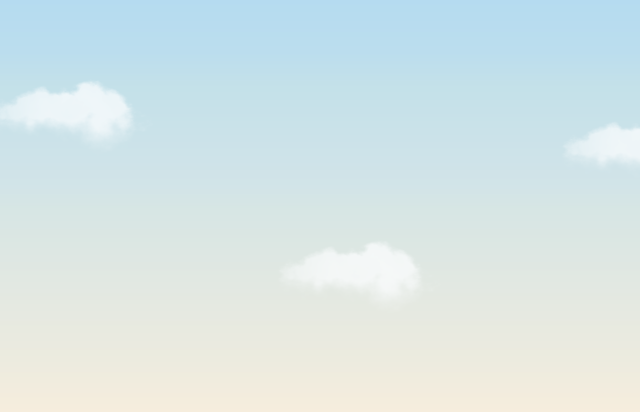
A Shadertoy shader for this texture:

```glsl
// A pale daytime sky: a vertical blue-to-cream gradient with three copies
// of one soft cumulus. The cloud is a smooth union of discs, roughened by
// value noise, crisp along its crown and dissolving towards its base.

#define CLOUD_SCALE   0.2016  // canvas heights per cloud unit
#define CLOUD_OPACITY 0.76
#define CROWN_SOFT    0.09
#define BASE_SOFT     0.34
#define EDGE_ROUGH    0.20
#define WISP_ROUGH    0.10
#define PUFF_BLEND    0.05

const int STOPS = 8;
const int PUFFS = 11;

// Sky colours (rgb) with their depth below the top edge (w)
const vec4 SKY[STOPS] = vec4[STOPS](
    vec4(0.710, 0.860, 0.940, 0.00),
    vec4(0.735, 0.868, 0.932, 0.13),
    vec4(0.765, 0.880, 0.915, 0.20),
    vec4(0.822, 0.893, 0.911, 0.45),
    vec4(0.840, 0.900, 0.895, 0.50),
    vec4(0.888, 0.910, 0.885, 0.70),
    vec4(0.925, 0.921, 0.875, 0.87),
    vec4(0.965, 0.930, 0.865, 1.00));

// Discs of the cloud: centre (xy) and radius (z)
const vec3 PUFF[PUFFS] = vec3[PUFFS](
    vec3(-0.78, -0.02, 0.17), vec3(-0.60,  0.04, 0.22),
    vec3(-0.36,  0.08, 0.27), vec3(-0.10,  0.04, 0.28),
    vec3( 0.06,  0.00, 0.30), vec3( 0.28,  0.17, 0.26),
    vec3( 0.50,  0.10, 0.25), vec3( 0.36, -0.16, 0.29),
    vec3( 0.66, -0.12, 0.21), vec3( 0.86, -0.10, 0.09),
    vec3(-0.46, -0.09, 0.20));

// Cloud centres, in canvas heights
const vec2 CENTRE[3] = vec2[3](
    vec2(0.1656, 0.7198), vec2(0.8646, 0.3306), vec2(1.5535, 0.6331));

float hash(vec2 p) {
    vec3 q = fract(vec3(p.xyx) * 0.1031);
    q += dot(q, q.yzx + 33.33);
    return fract((q.x + q.y) * q.z);
}

float noise(vec2 p) {
    vec2 i = floor(p), f = fract(p);
    f = f * f * (3.0 - 2.0 * f);
    return mix(mix(hash(i), hash(i + vec2(1, 0)), f.x),
               mix(hash(i + vec2(0, 1)), hash(i + vec2(1, 1)), f.x), f.y);
}

float fbm(vec2 p) {
    float sum = 0.0, amp = 0.5;
    for (int i = 0; i < 4; i++) {
        sum += amp * noise(p);
        p = mat2(1.6, 1.2, -1.2, 1.6) * p + 7.3;
        amp *= 0.5;
    }
    return sum;
}

float smoothMin(float a, float b, float k) {
    float h = max(k - abs(a - b), 0.0) / k;
    return min(a, b) - h * h * k * 0.25;
}

vec3 skyColor(float depth) {
    vec3 col = SKY[0].rgb;
    for (int i = 1; i < STOPS; i++) {
        float t = (depth - SKY[i - 1].w) / (SKY[i].w - SKY[i - 1].w);
        col = mix(col, SKY[i].rgb, clamp(t, 0.0, 1.0));
    }
    return col;
}

// Coverage of one cloud in its own coordinates
float cloudCover(vec2 p) {
    if (abs(p.x) > 1.3 || abs(p.y) > 0.8) return 0.0;
    float d = 1.0;
    for (int i = 0; i < PUFFS; i++)
        d = smoothMin(d, length(p - PUFF[i].xy) - PUFF[i].z, PUFF_BLEND);

    // Billows on the outline, stronger shreds at both tips
    float tips = smoothstep(0.55, 0.95, abs(p.x));
    d += (fbm(p * 6.0 + 20.0) - 0.47) * EDGE_ROUGH;
    d += (fbm(p * vec2(11.0, 17.0) + 50.0) - 0.47) * WISP_ROUGH * (0.6 + 1.4 * tips);

    float crown = smoothstep(-0.32, 0.16, p.y);
    float soft = mix(BASE_SOFT, CROWN_SOFT, crown) + 0.08 * tips;
    float cover = 1.0 - smoothstep(-soft, 0.02, d);

    // Thinner body towards the left base, with faint mottling
    cover *= 1.0 - 0.35 * smoothstep(-0.2, -0.9, p.x);
    return cover * (0.90 + 0.18 * fbm(p * 4.0 + 9.0));
}

void mainImage(out vec4 fragColor, in vec2 fragCoord) {
    vec2 uv = fragCoord / iResolution.y;
    vec3 col = skyColor(1.0 - uv.y);
    for (int i = 0; i < 3; i++) {
        float cover = cloudCover((uv - CENTRE[i]) / CLOUD_SCALE);
        col = mix(col, vec3(0.985, 0.99, 0.995), cover * CLOUD_OPACITY);
    }
    fragColor = vec4(col, 1.0);
}
```
